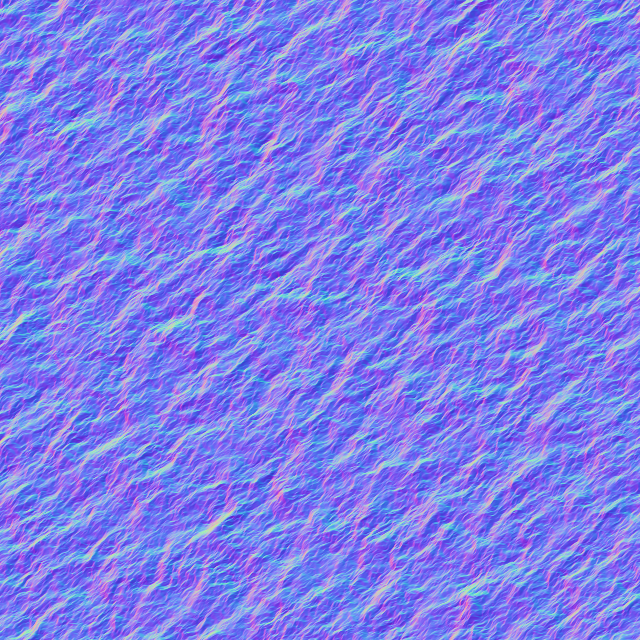
Write a Shadertoy shader that draws this texture map.

```glsl
const float GRAIN_ANGLE   = 0.68;   // mean direction of the ridges, radians
const float ANGLE_SPREAD  = 0.14;   // alternating turn of the octaves, makes ridges fork
const float GRAIN_STRETCH = 0.5;    // frequency along the ridges relative to across
const float BASE_FREQ     = 20.0;   // coarsest ridges per canvas height
const float LACUNARITY    = 1.66;
const int   OCTAVES       = 6;
const float RELIEF        = 0.25;   // slope of the coarsest octave
const float SLOPE_GAIN    = 1.03;   // slope kept from octave to octave
const float LEAN          = 0.62;   // tilt of each crest toward the lower right
const float OVERHANG      = 0.5;    // drag of fine folds by the coarse ones
const float WARP_FREQ     = 40.0;
const float WARP          = 0.004;  // crumpling of the ridges
const float PATCH_FREQ    = 16.0;
const float PATCHINESS    = 0.6;    // variation of relief between areas
const float MICRO_ROUGH   = 0.07;   // depth lost to grain too fine to draw
const float SLOPE_STEP    = 0.0008; // distance used to measure slopes

// Random unit vector for a lattice cell
vec2 cellGradient(vec2 cell) {
    uvec2 k = uvec2(ivec2(cell)) * uvec2(1597u, 7919u);
    uint h = (k.x ^ (k.y << 8)) + k.y * 3571u;
    h = (h ^ (h >> 15)) * 73244475u;
    h = (h ^ (h >> 13)) * 73244475u;
    h ^= h >> 16;
    float angle = float(h & 65535u) / 65536.0 * 6.28319;
    return vec2(cos(angle), sin(angle));
}

float gradientNoise(vec2 p) {
    vec2 cell = floor(p);
    vec2 f = p - cell;
    vec2 w = f * f * f * (f * (f * 6.0 - 15.0) + 10.0);
    vec2 right = vec2(1.0, 0.0);
    vec2 up = vec2(0.0, 1.0);
    float a = dot(cellGradient(cell), f);
    float b = dot(cellGradient(cell + right), f - right);
    float c = dot(cellGradient(cell + up), f - up);
    float d = dot(cellGradient(cell + 1.0), f - 1.0);
    return mix(mix(a, b, w.x), mix(c, d, w.x), w.y);
}

// Noise whose crests lean over, steep on one side and gentle on the other
float leaningNoise(vec2 p) {
    return gradientNoise(p + vec2(0.0, LEAN * gradientNoise(p)));
}

// Coordinates along and across a direction
vec2 turned(vec2 p, float angle) {
    float c = cos(angle);
    float s = sin(angle);
    return vec2(c * p.x + s * p.y, c * p.y - s * p.x);
}

// Height of the creased surface
float surfaceHeight(vec2 p) {
    float patchScale = 1.0 + PATCHINESS * gradientNoise(p * PATCH_FREQ + 31.7);
    p += WARP * vec2(gradientNoise(p * WARP_FREQ), gradientNoise(p * WARP_FREQ + 53.3));

    float height = 0.0;
    float freq = BASE_FREQ;
    float slope = RELIEF * patchScale;
    float turn = ANGLE_SPREAD;
    for (int i = 0; i < OCTAVES; i++) {
        vec2 grain = turned(p, GRAIN_ANGLE + turn);
        grain.y += OVERHANG * height;
        grain.x *= GRAIN_STRETCH;
        height += slope / freq * leaningNoise(grain * freq + 17.3 * float(i));
        freq *= LACUNARITY;
        slope *= SLOPE_GAIN;
        turn = -turn;
    }
    return height;
}

void mainImage(out vec4 fragColor, in vec2 fragCoord) {
    vec2 p = fragCoord / iResolution.y;

    // Slopes from neighbouring heights
    vec2 e = vec2(SLOPE_STEP, 0.0);
    float h = surfaceHeight(p);
    vec2 slope = vec2(surfaceHeight(p + e.xy), surfaceHeight(p + e.yx)) - h;
    slope /= SLOPE_STEP;

    // Normal with green pointing down, packed into 0..1
    vec3 normal = normalize(vec3(-slope.x, slope.y, 1.0));
    normal.z *= 1.0 - MICRO_ROUGH;
    fragColor = vec4(0.5 + 0.5 * normal, 1.0);
}
```
